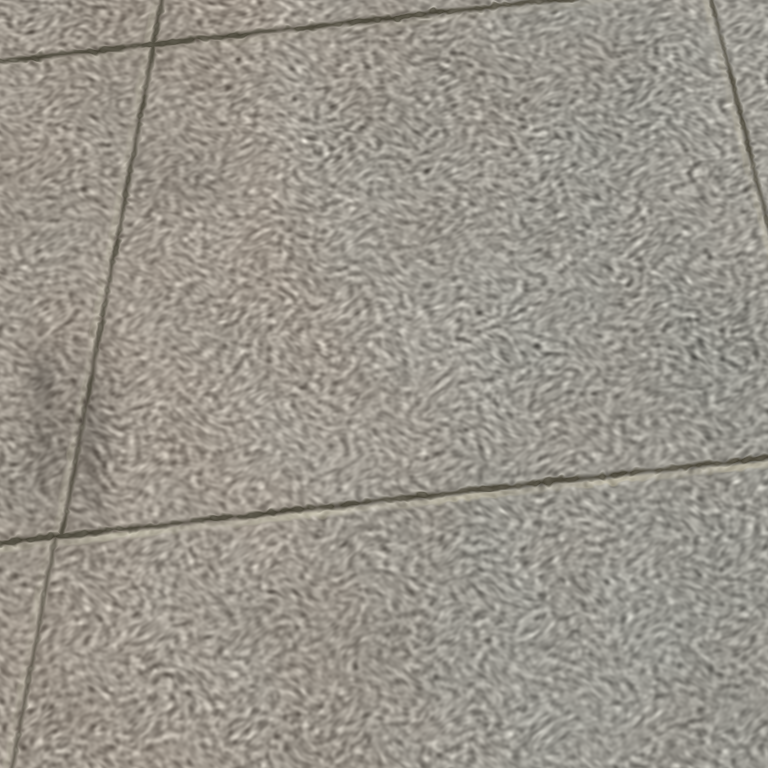
Reproduce this texture procedurally as a Shadertoy shader.

```glsl
// Weathered stone paving seen at a slant: large slabs split by thin dark joints with pale lips.
// Slab coordinates come from a skewed, tapering grid; the wormy grain is cellular
// wave noise (randomly turned ripples scattered over cells), over soft layered-sine stains.

vec3 hash3(vec2 p) {
    vec3 q = fract(vec3(p.xyx) * vec3(0.1031, 0.1030, 0.0973));
    q += dot(q, q.yxz + 33.33);
    return fract((q.xxy + q.yzz) * q.zyx);
}

// Sum of short ripples, two per cell, each with its own place, heading and phase
float rippleNoise(vec2 p, float frequency) {
    vec2 cell = floor(p);
    float sum = 0.0;
    for (int k = 0; k < 18; k++) {
        int n = k / 2;
        vec2 id = cell + vec2(n % 3 - 1, n / 3 - 1);
        vec3 r = hash3(id + float(k % 2) * 57.0 + 211.0);
        vec2 d = p - id - r.xy;
        float angle = 6.2832 * fract(r.z * 7.31);
        float falloff = max(0.0, 1.0 - dot(d, d));
        float wave = dot(d, vec2(cos(angle), sin(angle))) * frequency + r.z;
        sum += falloff * falloff * cos(6.2832 * wave);
    }
    return sum;
}

// Soft clouds, roughly -1 to 1
float blotches(vec2 p) {
    float sum = 0.0, gain = 0.5;
    for (int i = 0; i < 4; i++) {
        sum += gain * sin(p.x + 1.7 * sin(p.y * 0.8 + float(i))) * cos(p.y + 1.3 * sin(p.x * 0.7));
        p = mat2(1.5, 1.1, -1.1, 1.5) * p + 2.3;
        gain *= 0.6;
    }
    return sum;
}

float ellipseSpot(vec2 p, vec2 centre, vec2 radius) {
    vec2 d = (p - centre) / radius;
    return exp(-dot(d, d));
}

// Smooth band between two signed distances
float band(float d, float low, float high, float soft) {
    return smoothstep(low - soft, low + soft, d) * (1.0 - smoothstep(high - soft, high + soft, d));
}

void mainImage(out vec4 fragColor, in vec2 fragCoord) {
    vec2 uv = fragCoord / iResolution.xy;
    float soft = max(0.0026, 0.8 / iResolution.y);

    // Slab grid: rows climb to the right, columns draw together towards the top
    float wobble = 0.0006 * sin(uv.x * 61.0 + 2.0 * sin(uv.y * 47.0)) + 0.0004 * sin(uv.x * 143.0 + uv.y * 171.0);
    float row = (uv.y - 0.293 - 0.111 * uv.x + wobble) / 0.627;
    float left = 0.024 + 0.187 * uv.y - 0.008 * step(row, 0.0);
    float width = 1.177 - 0.25 * uv.y - left;
    float column = (uv.x - left + wobble) / width;
    vec2 joint = vec2(round(column), round(row));
    vec2 toJoint = (vec2(column, row) - joint) * vec2(width, 0.627);
    vec2 slab = floor(vec2(column, row));

    // Stone tint: warm on the left, greyer on the right, slightly different per slab
    float clouds = blotches(uv * vec2(8.0, 6.0) + 1.0);
    vec3 color = mix(vec3(0.615, 0.584, 0.543), vec3(0.600, 0.592, 0.563),
                     smoothstep(0.2, 0.85, uv.x + 0.12 * clouds));
    color += 0.034 * clouds + 0.022 * blotches(uv * 21.0 + 5.0) + 0.02 * (hash3(slab + 9.0).x - 0.5);
    color += vec3(0.006, -0.002, -0.005) * blotches(uv.yx * 11.0 + 4.0);

    // Wormy grain, finer and flatter further away, with a coarse and a fine companion
    vec2 grainUv = uv * vec2(54.0, 59.0 + 10.0 * uv.y);
    grainUv += 0.3 * sin(grainUv.yx * 0.9);
    float grain = rippleNoise(grainUv, 1.0) + 0.35 * rippleNoise(grainUv * 1.7 + 31.0, 0.95)
                + 0.3 * rippleNoise(grainUv * 0.6 + 83.0, 0.8);
    float contrast = 0.070 + 0.018 * blotches(uv * 13.0 + 7.0);
    color += grain * contrast * vec3(1.0, 1.0, 0.97);

    // Damp stains beside the left joint and a faint shadow on the main slab
    float stain = 0.80 * ellipseSpot(uv, vec2(0.056, 0.505), vec2(0.020, 0.04))
                + 0.55 * ellipseSpot(uv, vec2(0.060, 0.41), vec2(0.028, 0.08))
                + 0.80 * ellipseSpot(uv, vec2(0.117, 0.43), vec2(0.028, 0.11))
                + 0.30 * ellipseSpot(uv, vec2(0.24, 0.77), vec2(0.05, 0.04));
    color *= 1.0 - 0.23 * stain * (1.0 + 0.4 * clouds);

    // Pale worn lips below the rows and left of the columns
    float wear = 0.72 + 0.28 * sin(uv.x * 37.0 + 3.0 * sin(uv.y * 29.0));
    float chip = 0.0012 * grain;
    float rowLip = band(toJoint.y, -0.012 + chip, -0.004, soft) * (joint.y == 0.0 ? 0.95 : 0.25);
    float columnLip = band(toJoint.x, -0.012 + chip, -0.004, soft) * 0.5;
    color = mix(color, vec3(0.73, 0.71, 0.64) + 0.04 * grain, wear * max(rowLip, columnLip));

    // Dark joints, ragged and partly filled; the column below the main row is silted up
    float fill = 0.5 + 0.5 * sin(uv.x * 23.0 + uv.y * 31.0 + 2.0 * sin(uv.x * 51.0 - uv.y * 43.0));
    float halfGap = 0.0033 - 0.0010 * fill + chip;
    float rowGap = band(toJoint.y, -halfGap, halfGap + 0.0006, soft) * (1.15 - 0.25 * fill);
    float columnGap = band(toJoint.x, -halfGap, halfGap, soft) * (row < 0.0 ? 0.65 : 0.95 - 0.25 * fill);
    color = mix(color, vec3(0.315, 0.30, 0.25) + 0.03 * grain, min(1.0, max(rowGap, columnGap)));

    fragColor = vec4(clamp(color, 0.0, 1.0), 1.0);
}
```
